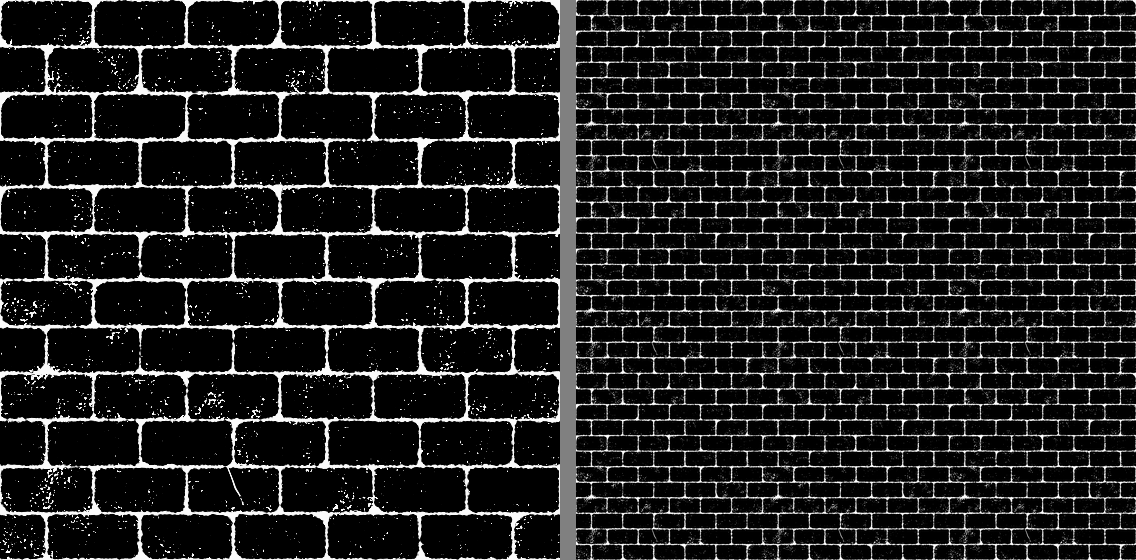
Left: one tile. Right: repeated 3 by 3.
Write a WebGL 1 fragment shader that draws this texture.

```glsl
precision highp float;
// Worn black brick wall with thin white mortar: 6 bricks across, 12 rows, seamless.

uniform vec2 u_resolution;

const float TAU = 6.28319;

float hash(vec2 p) {
  vec3 h = fract(p.xyx * 0.1031);
  h += dot(h, h.yzx + 33.33);
  return fract((h.x + h.y) * h.z);
}

// Gradient of a lattice corner, wrapped to the period, dotted with the offset to it
float corner(vec2 cell, vec2 offset, float period) {
  float angle = TAU * hash(mod(cell, period) + period);
  return dot(vec2(cos(angle), sin(angle)), offset);
}

// Gradient noise with a whole number of cells across the canvas
float noise(vec2 uv, float period) {
  vec2 p = uv * period;
  vec2 i = floor(p);
  vec2 f = p - i;
  vec2 w = f * f * f * (f * (f * 6.0 - 15.0) + 10.0);
  vec2 e = vec2(1.0, 0.0);
  float low = mix(corner(i, f, period), corner(i + e, f - e, period), w.x);
  float high = mix(corner(i + e.yx, f - e.yx, period), corner(i + 1.0, f - 1.0, period), w.x);
  return mix(low, high, w.y);
}

float roundedBox(vec2 p, vec2 halfSize, float radius) {
  vec2 q = abs(p) - halfSize + radius;
  return length(max(q, 0.0)) + min(max(q.x, q.y), 0.0) - radius;
}

void main() {
  vec2 uv = gl_FragCoord.xy / u_resolution;
  float pixel = 12.0 / u_resolution.y;

  // Running bond; local coordinates are in brick heights
  vec2 grid = uv * vec2(6.0, 12.0);
  grid.x += 0.5 * mod(floor(grid.y) + 1.0, 2.0);
  vec2 id = mod(floor(grid), vec2(6.0, 12.0));
  vec2 local = (fract(grid) - 0.5) * vec2(2.0, 1.0);

  // Brick outline: uneven corners, slightly varied size, rough edge
  float chip = hash(id * 2.0 + step(0.0, local) + 41.0);
  float radius = 0.12 + 0.26 * pow(chip, 7.0);
  vec2 gap = 0.023 + 0.014 * vec2(hash(id + 7.0), hash(id + 19.0));
  float edge = roundedBox(local, vec2(1.0, 0.5) - gap, radius);
  edge += 0.025 * noise(uv, 34.0) + 0.03 * noise(uv, 96.0) + 0.03 * noise(uv, 190.0);
  float mortar = smoothstep(-0.6 * pixel, 0.6 * pixel, edge);

  // Speckled wear, gathered in patches and stronger on some bricks
  float grain = noise(uv, 167.0) + 0.75 * noise(uv, 239.0);
  float patches = noise(uv, 17.0) + 0.6 * noise(uv + 0.37, 43.0);
  float wearLevel = mix(0.3, 1.0, pow(hash(id + 83.0), 1.6));
  float threshold = 0.8 - 0.68 * wearLevel * smoothstep(-0.15, 0.55, patches);
  threshold -= 0.2 * exp(14.0 * min(edge, 0.0));
  float soft = 50.0 / u_resolution.y;
  float wear = smoothstep(threshold - soft, threshold + soft, grain);

  // Slanted scratch on a few bricks
  float shift = hash(id + 131.0) - 0.5;
  float line = abs(local.x + 0.4 * local.y - shift + 0.06 * noise(uv, 30.0));
  float scratch = 1.0 - smoothstep(0.008, 0.008 + pixel, line);
  scratch *= step(0.96, hash(id + 57.0)) * smoothstep(-0.35, -0.2, local.y + 0.5 * grain);

  float ink = max(mortar, max(wear, scratch));
  gl_FragColor = vec4(vec3(0.98 * ink), 1.0);
}
```
